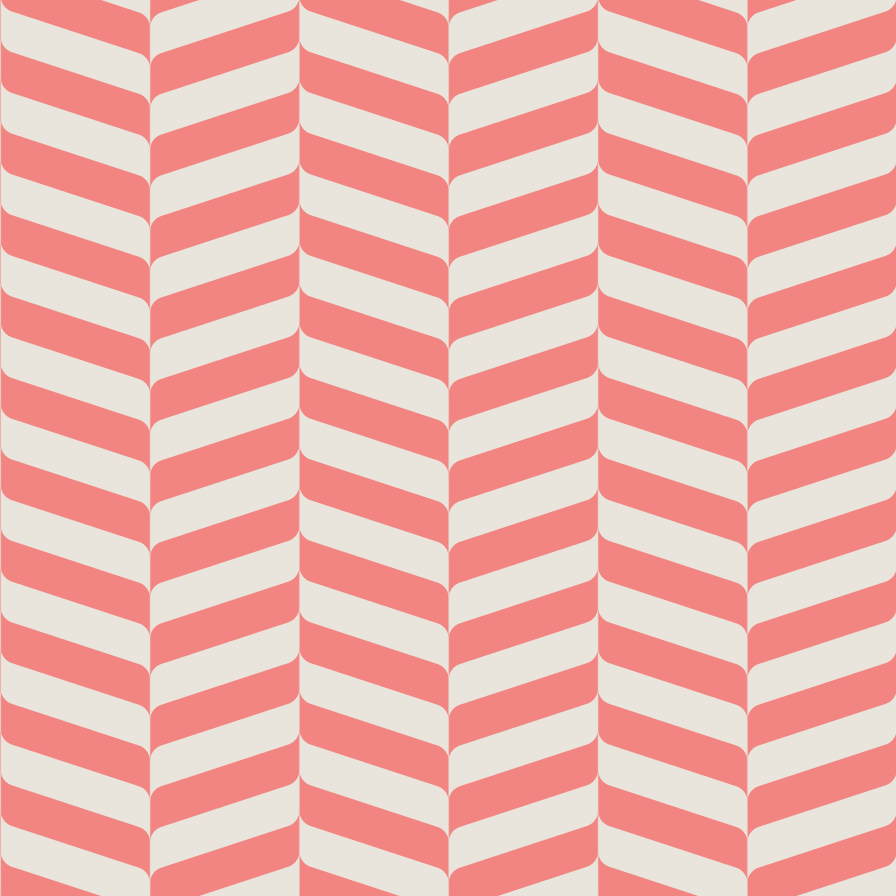
This pattern is drawn by a Shadertoy shader. Its source:

```glsl
// Mirrored columns of slanted two-tone stripes with rounded ends, forming a chevron weave.

const float COLUMNS = 6.0;
const float STRIPES = 11.0;        // stripe pairs down the canvas
const float SLOPE = 0.328;         // fall of a stripe per unit of width
const float CORNER_RADIUS = 0.0182;
const float STRIPE_PHASE = 0.096;  // in stripe pairs, from the top
const float SEAM_SHIFT = 0.0008;
const float SEAM_WIDTH = 0.0014;
const float SEAM_OPACITY = 0.55;
const int SAMPLES = 4;             // per axis, for smooth edges

const vec3 CORAL = vec3(0.95, 0.52, 0.505);
const vec3 CREAM = vec3(0.912, 0.9, 0.862);
const vec3 SEAM = vec3(0.92, 0.76, 0.73);

// Fall of a stripe edge at x from the column centre: a line whose ends bend into the seams.
float edgeFall(float x, float halfWidth, float slope, float radius) {
    float d = abs(x);
    float cosine = inversesqrt(1.0 + slope * slope);
    float centreX = halfWidth - radius;
    float tangentX = centreX + radius * slope * cosine;
    float fall = slope * d;
    if (d > tangentX) {
        float centreY = slope * tangentX + radius * cosine;
        float across = d - centreX;
        fall = centreY - sqrt(max(radius * radius - across * across, 0.0));
    }
    return sign(x) * fall;
}

// Colour of one point; p is in canvas heights.
vec3 chevron(vec2 p, float columns, float stripes) {
    float width = 1.0 / columns;
    float cell = (p.x - SEAM_SHIFT) * columns;
    float odd = mod(floor(cell), 2.0);
    float x = (fract(cell) - 0.5) * width;

    // Odd columns are mirrored and swap the two colours.
    float mirroredX = mix(x, -x, odd);
    float fall = edgeFall(mirroredX, 0.5 * width, SLOPE, CORNER_RADIUS);
    float centreFall = 0.5 * SLOPE * width;
    float depth = 1.0 - p.y - fall - centreFall;
    float band = fract(depth * stripes - STRIPE_PHASE + 0.5 * odd);
    vec3 colour = mix(CREAM, CORAL, step(0.5, band));

    // Fine pale seam between columns
    float seamDistance = 0.5 * width - abs(x);
    float seam = 1.0 - step(0.5 * SEAM_WIDTH, seamDistance);
    return mix(colour, SEAM, SEAM_OPACITY * seam);
}

void mainImage(out vec4 fragColor, in vec2 fragCoord) {
    // Average a grid of points inside the pixel
    vec3 total = vec3(0.0);
    for (int j = 0; j < SAMPLES; j++) {
        for (int i = 0; i < SAMPLES; i++) {
            vec2 offset = (vec2(i, j) + 0.5) / float(SAMPLES) - 0.5;
            vec2 p = (fragCoord + offset) / iResolution.y;
            total += chevron(p, COLUMNS, STRIPES);
        }
    }
    fragColor = vec4(total / float(SAMPLES * SAMPLES), 1.0);
}
```
